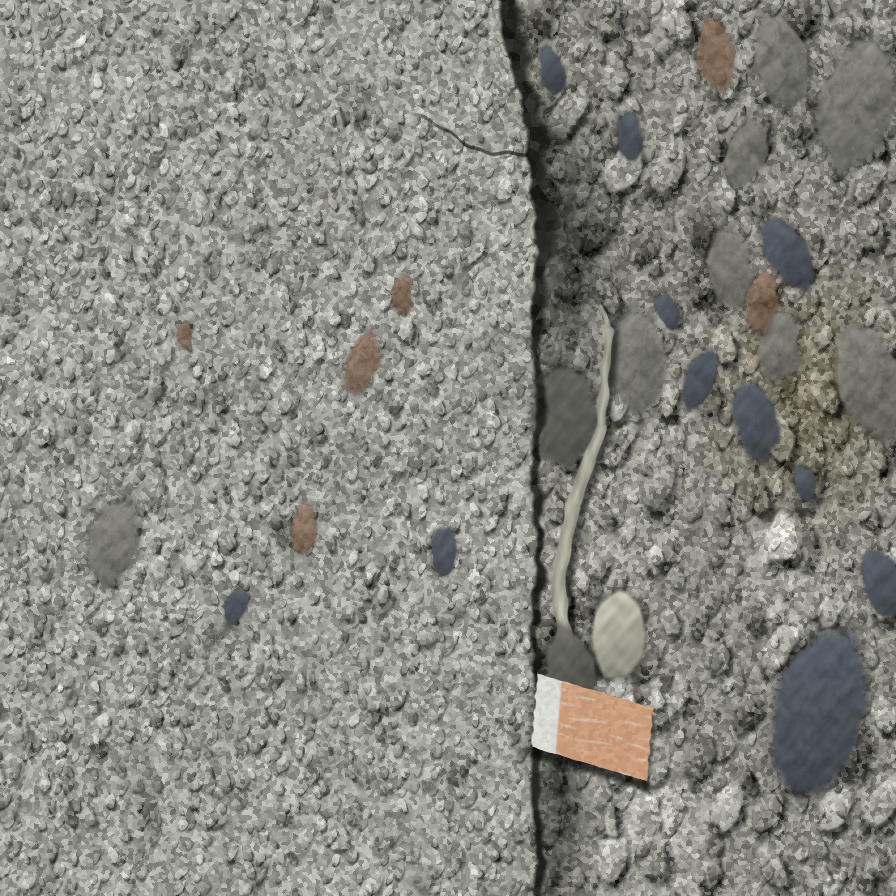
This texture is drawn by a Shadertoy shader. Its source:

```glsl
// Weathered concrete split by a dark crack, with pebbles, a dry root and a paper scrap.
const vec3 CEMENT = vec3(.61, .61, .585);
const vec3 AGGREGATE = vec3(.54, .54, .51);
const vec3 SLATE = vec3(.3, .325, .36);
const vec3 RUST = vec3(.56, .43, .34);
const vec3 GREY = vec3(.49, .49, .46);
const vec3 PALE = vec3(.67, .67, .61);
const vec3 TAN = vec3(.79, .61, .48);
const vec3 WHITE = vec3(.85, .85, .83);
const vec2 LIGHT = vec2(-.5, .86);
const float GRIT = .27;

// Each stone: centre, then half of its long axis.
const vec4 SLATES[11] = vec4[11](
  vec4(.879,.717,.022,-.036), vec4(.616,.921,.004,-.024), vec4(.703,.846,.004,-.026),
  vec4(.746,.651,.008,-.02), vec4(.781,.577,.012,.03), vec4(.844,.529,.01,-.042),
  vec4(.898,.461,.006,-.02), vec4(.984,.349,.01,-.036), vec4(.495,.383,0,-.027),
  vec4(.263,.322,.008,.02), vec4(.914,.203,.02,.09));
const vec4 RUSTS[6] = vec4[6](
  vec4(.799,.937,.006,-.04), vec4(.85,.661,.004,.034), vec4(.449,.672,0,.022),
  vec4(.404,.595,.01,.034), vec4(.207,.625,0,.014), vec4(.339,.408,.002,.028));
const vec4 GREYS[8] = vec4[8](
  vec4(.872,.932,.01,-.05), vec4(.833,.83,.014,.034), vec4(.957,.885,.02,.07),
  vec4(.814,.7,.006,-.042), vec4(.126,.394,.012,.045), vec4(.87,.613,.004,.04),
  vec4(.71,.595,.004,-.055), vec4(.97,.575,.018,-.06));
const vec2 ROOT[6] = vec2[6](vec2(.67,.658), vec2(.679,.632), vec2(.67,.52),
  vec2(.639,.434), vec2(.622,.345), vec2(.632,.285));

vec2 hash2(vec2 c) {
  vec3 h = fract(c.xyx * vec3(.1031, .103, .0973));
  h += dot(h, h.yzx + 33.33);
  return fract((h.xx + h.yz) * h.zy);
}

// Random tone of the nearest cellular seed.
float grain(vec2 p) {
  float best = 9., tone = 0.;
  for (int k = 0; k < 9; k++) {
    vec2 c = floor(p) + vec2(k % 3 - 1, k / 3 - 1), h = hash2(c);
    float d = length(p - c - h);
    if (d < best) { best = d; tone = hash2(c + 71.).x; }
  }
  return tone - .5;
}

float waves(vec2 p) {
  return (sin(p.x + 1.7 * sin(p.y * .8)) + sin(p.y * 1.3 + 1.4 * sin(p.x * 1.1))
    + .6 * sin(2.3 * p.x - 1.9 * p.y)) / 2.6;
}

float segment(vec2 p, vec2 a, vec2 b) {
  b -= a;
  p -= a;
  return length(p - b * clamp(dot(p, b) / dot(b, b), 0., 1.));
}

float glow(vec2 p, float x, float y, float w, float h) {
  vec2 q = (p - vec2(x, y)) / vec2(w, h);
  return exp(-dot(q, q));
}

float inside(float d, float soft) {
  return 1. - smoothstep(-soft, soft, d);
}

// Scattered tilted pebbles with lit tops and cast shadows.
void scatter(inout vec3 col, vec2 p, float cells, float density, float strength) {
  p *= cells;
  float cover = 0., shade = 0., tone = 0.;
  for (int k = 0; k < 9; k++) {
    vec2 cell = floor(p) + vec2(k % 3 - 1, k / 3 - 1);
    vec2 h = hash2(cell + cells), g = hash2(cell + cells + 19.);
    if (g.x > density) continue;
    vec2 q = p - cell - .15 - .7 * h;
    q.x -= q.y * (g.y - .4) * .9;
    q /= vec2(.3, .46) * (.55 + .6 * h.y);
    float c = inside(length(q) + .14 * waves(q * 3. + h * 20.) - .9, .12);
    shade = max(shade, inside(length(q - vec2(.25, -.32)) - 1., .25));
    if (c > cover) { cover = c; tone = (h.x - .52) * .28 + .09 * dot(q, LIGHT); }
  }
  col *= 1. - .5 * strength * shade * (1. - cover);
  col += tone * cover * strength;
}

void stone(inout vec3 col, vec2 p, vec4 s, float width, vec3 tint, float opacity) {
  float len = length(s.zw);
  vec2 dir = s.zw / len, r = (p - s.xy) / len;
  vec2 q = vec2(dot(r, vec2(dir.y, -dir.x)) / width, dot(r, dir));
  float d = length(q) + .07 * waves(q * 3. + s.xy * 70.) - 1.;
  col *= 1. - .42 * opacity * inside(d - .1, .25);
  tint *= 1. + .2 * dot(r, LIGHT) + .1 * waves(p * 190.);
  col = mix(col, tint, opacity * inside(d, .09));
}

void mainImage(out vec4 fragColor, in vec2 fragCoord) {
  vec2 p = fragCoord / iResolution.xy;
  float aa = 1. / iResolution.y;
  vec2 w = p + .0025 * vec2(waves(p * 110.), waves(p.yx * 120. + 5.));
  float fine = grain(p * 210.), coarse = grain(p * 85.);

  // Two slabs, stains, aggregate and grit.
  float side = p.x - mix(.597, .562, smoothstep(.78, 1., p.y))
    - .003 * sin(p.y * 37.) - .0025 * waves(vec2(p.y * 140., 2));
  float right = 1. - inside(side, aa);
  vec3 col = mix(CEMENT, AGGREGATE, right) + .025 * waves(p * 17.);
  col += right * (.14 * glow(p, .72, .07, .06, .1) + .13 * glow(p, .88, .37, .035, .05)
    + .08 * glow(p, .7, .42, .06, .11) - vec3(.04, .06, .1) * glow(p, .9, .56, .1, .13));
  bool rough = side > 0.;
  scatter(col, w, rough ? 17. : 26., rough ? .85 : .45, rough ? 1. : .6);
  scatter(col, w + .37, rough ? 37. : 52., .68, .8);
  col += GRIT * fine + .12 * coarse;

  // Larger stones.
  for (int i = 0; i < 8; i++) stone(col, w, GREYS[i], .56, GREY, .75);
  for (int i = 0; i < 6; i++) stone(col, w, RUSTS[i], .5, RUST, .62);
  for (int i = 0; i < 11; i++) stone(col, w, SLATES[i], .52, SLATE, .88);
  stone(col, w, vec4(.631, .536, 0, .055), .65, GREY * .78, .9);
  stone(col, p, vec4(.69, .291, 0, .047), .64, PALE, .95);

  // Main crack and a hairline branch.
  float gapW = mix(.016, .042, smoothstep(.6, .76, p.y)) * (.75 + .4 * waves(vec2(p.y * 60., 8)));
  float gap = smoothstep(-.005, .001, side) * inside(side - gapW * .7, gapW * .3);
  col *= 1. - right * (.5 * glow(p, .625, .73, .045, .12) + .45 * glow(p, .625, .11, .03, .09));
  col = mix(col, vec3(.12, .12, .11) + .12 * coarse, gap * .93);
  float branch = p.y - .882 + .055 * smoothstep(.43, .56, p.x) - .004 * waves(vec2(p.x * 90., 1));
  col *= 1. - .55 * inside(abs(branch) - .002, .001) * smoothstep(.42, .52, p.x) * (1. - right);

  // Root with its shadow.
  float root = 1., shade = 1.;
  for (int i = 0; i < 5; i++) {
    float radius = min(.003 + .002 * float(i), .008);
    root = min(root, segment(w, ROOT[i], ROOT[i + 1]) - radius);
    shade = min(shade, segment(p - vec2(.007, -.004), ROOT[i], ROOT[i + 1]) - radius);
  }
  col *= 1. - .55 * inside(shade, .005);
  vec3 bark = PALE * (.85 + .2 * smoothstep(0., .007, -root) + .12 * waves(p * vec2(310, 80)));
  col = mix(col, bark, inside(root, aa));
  stone(col, w, vec4(.637, .255, .012, -.04), .6, GREY * .75, .9);

  // Paper scrap: a skewed box with a white end and worn streaks.
  vec2 s = inverse(mat2(.0658, -.0195, .0035, .0417)) * (p - vec2(.661, .188));
  vec2 edge = abs(s) + .02 * waves(s * 13.), under = abs(s + vec2(0, .22));
  col *= 1. - .65 * inside(max(under.x, under.y) - 1., .12);
  float worn = .4 * smoothstep(.25, .9, waves(s * vec2(5, 17) + 3.));
  vec3 paper = mix(TAN, WHITE, max(worn, inside(s.x + .57, .03))) + .07 * fine;
  col = mix(col, paper, inside(max(edge.x, edge.y) - .98, 15. * aa));
  fragColor = vec4(clamp(col, 0., 1.), 1);
}
```
